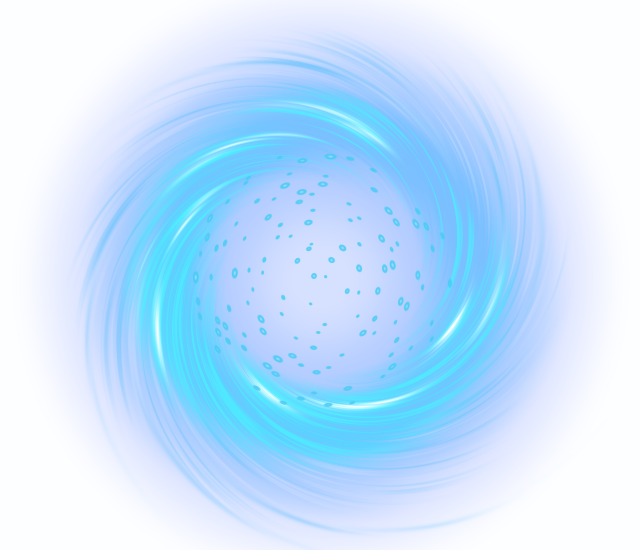
Write a WebGL 2 fragment shader that draws this background.

```glsl
#version 300 es
precision highp float;
// A glowing blue vortex on a pale page: radial colour bands form the ring and haze,
// gradient noise in log-spiral coordinates draws the swirling streaks, tapered
// spiral arcs add highlights, and a jittered grid scatters sparks in the eye.
uniform vec2 u_resolution;
out vec4 fragColor;

const float PI = 3.14159265;
const vec2 CENTRE = vec2(0.0015, -0.0076);  // in canvas heights from the middle
const float STREAK_PITCH = 0.32;            // radial growth of streaks per radian
const float ARC_PITCH = 0.23;
const float SPARK_CELL = 0.03;
const float SPARK_REACH = 0.235;

const vec3 PAGE = vec3(0.992, 0.995, 1.0);
const vec3 HAZE = vec3(0.86, 0.89, 1.0);
const vec3 RIM = vec3(0.66, 0.80, 1.0);
const vec3 RING_BLUE = vec3(0.48, 0.75, 1.0);
const vec3 RING_CYAN = vec3(0.36, 0.82, 1.0);
const vec3 INNER = vec3(0.70, 0.80, 1.0);
const vec3 EYE = vec3(0.84, 0.88, 1.0);
const vec3 GLOW = vec3(0.30, 0.94, 1.0);
const vec3 LINE = vec3(0.45, 0.77, 0.99);
const vec3 SPARK = vec3(0.28, 0.80, 0.96);

// Arcs: angle, radius, angular half length, strength
const vec4 BRIGHT_ARCS[10] = vec4[10](
  vec4(1.57, 0.310, 0.30, 0.80), vec4(1.27, 0.278, 0.17, 0.85),
  vec4(3.16, 0.328, 0.26, 0.90), vec4(2.67, 0.264, 0.20, 0.95),
  vec4(2.09, 0.288, 0.36, 0.75), vec4(-0.33, 0.256, 0.24, 1.20),
  vec4(-0.07, 0.319, 0.25, 0.80), vec4(-1.28, 0.242, 0.42, 1.00),
  vec4(-2.05, 0.230, 0.24, 0.95), vec4(3.46, 0.315, 0.24, 0.75));
const vec4 OUTER_ARCS[6] = vec4[6](
  vec4(1.51, 0.379, 0.55, 0.75), vec4(0.45, 0.362, 0.40, 0.80),
  vec4(-1.55, 0.450, 0.50, 0.50), vec4(3.10, 0.410, 0.60, 0.45),
  vec4(0.17, 0.407, 0.50, 0.40), vec4(-2.30, 0.418, 0.50, 0.50));

vec2 hash2(vec2 p) {
  vec3 q = fract(p.xyx * vec3(0.1031, 0.1030, 0.0973));
  q += dot(q, q.yzx + 33.33);
  return fract((q.xx + q.yz) * q.zy);
}

float corner(vec2 cell, vec2 offset, float period) {
  float turn = 2.0 * PI * hash2(vec2(mod(cell.x, period), cell.y + 50.0)).x;
  return dot(vec2(cos(turn), sin(turn)), offset);
}

// Gradient noise that repeats along x
float noise(vec2 p, float period) {
  vec2 i = floor(p), f = p - i;
  vec2 s = f * f * f * (f * (f * 6.0 - 15.0) + 10.0), e = vec2(1.0, 0.0);
  return mix(mix(corner(i, f, period), corner(i + e.xy, f - e.xy, period), s.x),
             mix(corner(i + e.yx, f - e.yx, period), corner(i + 1.0, f - 1.0, period), s.x), s.y);
}

// Streak layer: x runs across the spiral arms, y along them
float streak(vec2 spiral, float count, float along) {
  return noise(spiral * vec2(count, along) + vec2(0.0, count), count);
}

// Tapered spiral stroke
float arc(float r, float angle, vec4 a, float width) {
  float da = mod(angle - a.x + PI, 2.0 * PI) - PI;
  float d = (r - a.y * exp(ARC_PITCH * da)) / width;
  float taper = da / a.z;
  return a.w * exp(-d * d - taper * taper);
}

// Sparks stretched along the turn; x is coverage, y is the pale core
vec2 sparks(vec2 p, float edge) {
  vec2 result = vec2(0.0), home = floor(p / SPARK_CELL);
  for (int k = 0; k < 9; k++) {
    vec2 cell = home + vec2(k % 3, k / 3) - 1.0;
    vec2 pick = hash2(cell + 71.0);
    vec2 q = (cell + 0.1 + 0.8 * hash2(cell + 137.0)) * SPARK_CELL;
    float reach = length(q);
    if (pick.x > 0.62 || reach > SPARK_REACH) continue;
    vec2 out_ = q / max(reach, 0.001), d = p - q;
    float along = dot(d, vec2(-out_.y, out_.x)) / (1.0 + 5.0 * reach);
    float dist = length(vec2(along, dot(d, out_)));
    float size = mix(0.0025, 0.0055, pick.y * pick.y);
    float body = 1.0 - smoothstep(size - edge, size + edge, dist);
    float core = smoothstep(0.0035, 0.005, size) * (1.0 - smoothstep(0.0, size * 0.6, dist));
    result = max(result, vec2(body, core));
  }
  return result;
}

void main() {
  vec2 p = (gl_FragCoord.xy - 0.5 * u_resolution) / u_resolution.y - CENTRE;
  float r = max(length(p), 0.002), angle = atan(p.y, p.x);
  vec2 spiral = vec2((angle - log(r) / STREAK_PITCH) / (2.0 * PI), log(r));
  float broad = streak(spiral, 9.0, 2.0);
  float medium = streak(spiral, 30.0, 3.0);
  float fine = streak(spiral, 74.0, 3.5);
  float hair = streak(spiral, 140.0, 4.0);

  // Radial bands, with edges bent by the broad swirl
  float b = r + 0.025 * broad + 0.012 * medium;
  float lower = 0.5 + 0.5 * cos(angle + 2.3);
  vec3 ring = mix(RING_BLUE, RING_CYAN, smoothstep(0.1, 0.8, lower));
  vec3 col = mix(EYE, INNER, smoothstep(0.04, 0.20, r));
  col = mix(col, ring, smoothstep(0.17, 0.255, b));
  col = mix(col, RIM, smoothstep(0.30, 0.375, b));
  col = mix(col, HAZE, smoothstep(0.355, 0.45, b));
  col = mix(col, PAGE, smoothstep(0.41, 0.57, r));

  // Flowing streaks
  float flow = medium + 0.9 * fine + 0.7 * hair;
  float inRing = smoothstep(0.17, 0.25, r) * (1.0 - smoothstep(0.31, 0.37, r));
  float inRim = smoothstep(0.29, 0.35, r) * (1.0 - smoothstep(0.37, 0.47, r));
  col = mix(col, GLOW, inRing * 0.75 * smoothstep(0.05, 0.75, flow + 0.2 * lower));
  col = mix(col, RING_BLUE, inRing * 0.55 * smoothstep(0.1, 0.7, -flow));
  col = mix(col, LINE, inRim * 0.6 * smoothstep(0.1, 0.7, flow));
  col = mix(col, HAZE, inRim * 0.4 * smoothstep(0.1, 0.7, -flow));

  // Arc highlights
  float line = 0.0, glow = 0.0, core = 0.0;
  for (int i = 0; i < 6; i++) line += arc(r, angle, OUTER_ARCS[i], 0.006);
  for (int i = 0; i < 10; i++) {
    glow += arc(r, angle, BRIGHT_ARCS[i], 0.018);
    core += arc(r + 0.006 * medium, angle, BRIGHT_ARCS[i], 0.0055);
  }
  col = mix(col, LINE, clamp(line * (0.7 + fine), 0.0, 0.8));
  col = mix(col, GLOW, clamp(glow * (0.65 + 0.9 * flow), 0.0, 0.9));
  col = mix(col, vec3(1.0), clamp(core * (0.6 + 1.1 * flow), 0.0, 0.95));

  // Sparks in the eye
  vec2 dots = sparks(p, max(0.0012, 0.6 / u_resolution.y));
  col = mix(col, SPARK, 0.85 * dots.x);
  col = mix(col, EYE, 0.6 * dots.y);
  fragColor = vec4(col, 1.0);
}
```
